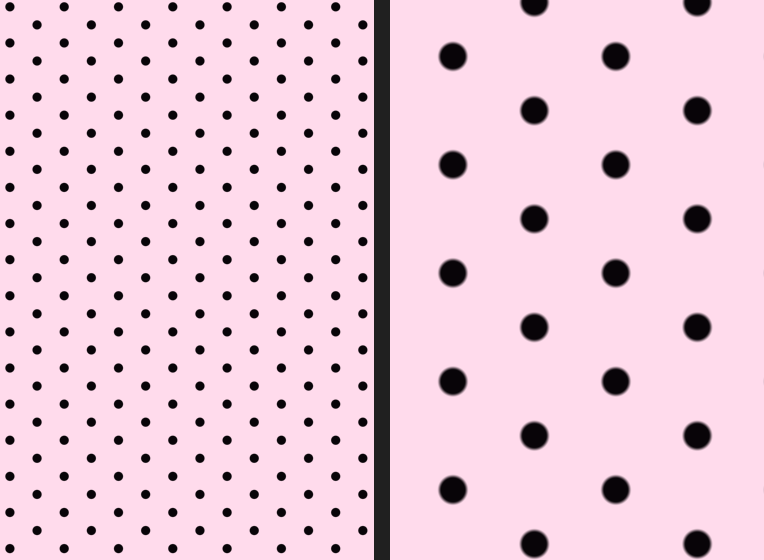
Left, the full canvas; right, a detail of the centre.
Give the GLSL for this pattern, as a WebGL 2 fragment shader.

```glsl
#version 300 es
precision highp float;

uniform vec2 u_resolution;
out vec4 outColor;

const vec3 PINK = vec3(1.0, 0.86, 0.925);
const vec3 BLACK = vec3(0.03, 0.015, 0.03);
const vec2 REPEATS = vec2(6.888, 15.505);      // lattice cells across and down
const vec2 FIRST_DOT = vec2(0.0265, 0.9878);   // top left centre, canvas fraction
const float DOT_RADIUS = 0.0122;               // in canvas widths
const float EDGE_SOFTNESS = 0.0021;            // half width of the edge blend

// Distance to the nearest lattice point, in canvas widths
float latticeDistance(vec2 cell, vec2 cellSize) {
    return length((fract(cell + 0.5) - 0.5) * cellSize);
}

void main() {
    vec2 uv = gl_FragCoord.xy / u_resolution;
    vec2 cell = (uv - FIRST_DOT) * REPEATS;
    vec2 cellSize = u_resolution / (u_resolution.x * REPEATS);

    // Two interleaved lattices, the second shifted by half a cell
    float dist = min(latticeDistance(cell, cellSize),
                     latticeDistance(cell + 0.5, cellSize)) - DOT_RADIUS;

    // Soft dot edge, never thinner than a pixel
    float blend = max(EDGE_SOFTNESS, 0.6 / u_resolution.x);
    float ground = smoothstep(-blend, blend, dist);
    outColor = vec4(mix(BLACK, PINK, ground), 1.0);
}
```
